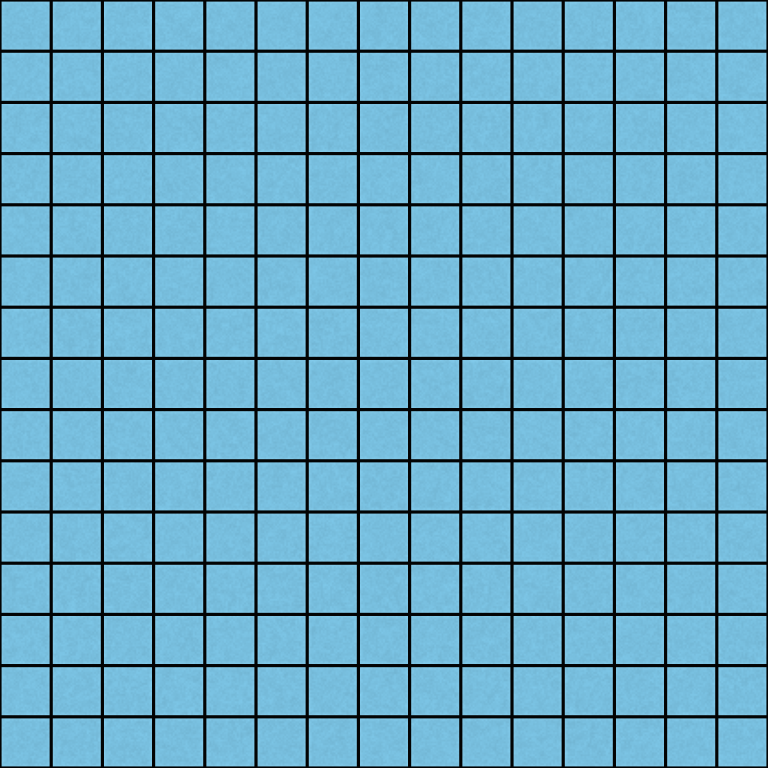
Write a WebGL 2 fragment shader that draws this pattern.

```glsl
#version 300 es
precision highp float;
// Square blue tiles, fifteen across and fifteen down, parted by thin black joints.
// Joints come from the distance to the nearest cell border; wrapping value
// noise gives the glaze a fine grain, and a faint light rim edges each tile.

uniform vec2 u_resolution;
out vec4 fragColor;

const float TILES = 15.0;
const float JOINT_WIDTH = 0.062;   // in tile units
const float RIM_WIDTH = 0.035;     // in tile units
const vec3 GLAZE = vec3(0.468, 0.745, 0.868);
const vec3 JOINT = vec3(0.008, 0.010, 0.012);

float hash(vec2 p, float seed) {
    vec3 q = fract(vec3(p.xyx + seed) * vec3(0.1031, 0.1030, 0.0973));
    q += dot(q, q.yzx + 33.33);
    return fract((q.x + q.y) * q.z);
}

// Value noise on the unit square that wraps after a whole number of cells.
float wrappedNoise(vec2 uv, float cells, float seed) {
    vec2 p = uv * cells;
    vec2 i = floor(p);
    vec2 f = p - i;
    f = f * f * (3.0 - 2.0 * f);
    vec2 a = mod(i, cells);
    vec2 b = mod(i + 1.0, cells);
    float low = mix(hash(a, seed), hash(vec2(b.x, a.y), seed), f.x);
    float high = mix(hash(vec2(a.x, b.y), seed), hash(b, seed), f.x);
    return mix(low, high, f.y);
}

// Grain centred on zero: three octaves, from soft mottling to fine speckle.
float grain(vec2 uv) {
    float sum = 0.0;
    float cells = 105.0;
    float weight = 0.22;
    for (int octave = 0; octave < 3; octave++) {
        sum += weight * (wrappedNoise(uv, cells, 17.0 * float(octave)) - 0.5);
        cells *= 2.0;
        weight *= 1.5;
    }
    return sum;
}

// Distance from each axis to the nearest tile border, in tile units.
vec2 borderDistance(vec2 tilePos) {
    return 0.5 - abs(fract(tilePos) - 0.5);
}

// Antialiased cover of a centred line of the given width.
vec2 lineCover(vec2 dist, float width, vec2 pixel) {
    return clamp((0.5 * width - dist) / pixel + 0.5, 0.0, 1.0);
}

void main() {
    vec2 uv = gl_FragCoord.xy / u_resolution;
    vec2 pixel = TILES / u_resolution;
    vec2 dist = borderDistance(uv * TILES);

    // Grained glaze
    vec3 color = GLAZE * (1.0 + 0.10 * grain(uv));

    // Light rim just inside the joint
    float edge = min(dist.x, dist.y) - 0.5 * JOINT_WIDTH;
    float rim = 1.0 - smoothstep(0.0, 2.0 * RIM_WIDTH, edge);
    color += 0.03 * rim;

    // Joints
    vec2 cover = lineCover(dist, JOINT_WIDTH, pixel);
    float joint = 1.0 - (1.0 - cover.x) * (1.0 - cover.y);
    fragColor = vec4(mix(color, JOINT, joint), 1.0);
}
```
